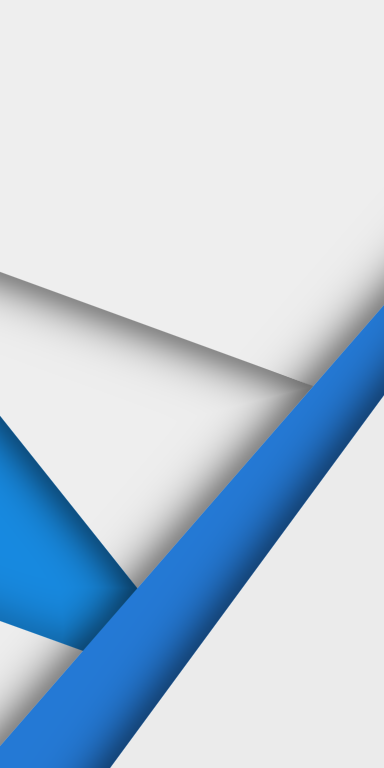
This background is drawn by a Shadertoy shader. Its source:

```glsl
// Layered paper sheets in light grey and blue, cut along straight slanted edges.
// Each sheet is a half plane, painted back to front; every edge drops a soft
// shadow on the sheets beneath. Canvas units: x in 0..1, y in 0..2, y up.

#define SHADOW_WIDTH 0.065
#define SHADOW_DEPTH 0.42
#define SHADOW_CURVE 1.5
#define SHADOW_OVERLAP 0.25

const vec3 PAPER      = vec3(0.933);
const vec3 PAPER_SIDE = vec3(0.922);
const vec3 SKY_BLUE   = vec3(0.092, 0.54, 0.88);
const vec3 BAND_BLUE  = vec3(0.142, 0.475, 0.835);

// Signed distance to the line a-b, positive on its left side
float leftOf(vec2 p, vec2 a, vec2 b) {
    vec2 along = normalize(b - a);
    return along.x * (p.y - a.y) - along.y * (p.x - a.x);
}

// Lays a sheet where dist > 0. layers.rgb is paint, layers.a is shade.
void laySheet(inout vec4 layers, float dist, vec3 paint, float depth, float pixel) {
    float outside = max(-dist, 0.0);
    float shadow = depth * exp(-pow(outside / SHADOW_WIDTH, SHADOW_CURVE));
    // Overlapping shadows add only partly, so corners do not go black
    float shade = max(layers.a, shadow) + SHADOW_OVERLAP * min(layers.a, shadow);
    float cover = smoothstep(-0.5 * pixel, 0.5 * pixel, dist);
    layers = mix(vec4(layers.rgb, shade), vec4(paint, 0.0), cover);
}

void mainImage(out vec4 fragColor, in vec2 fragCoord) {
    vec2 p = fragCoord / iResolution.xy * vec2(1.0, 2.0);
    float pixel = 1.5 * max(1.0 / iResolution.x, 2.0 / iResolution.y);

    // Sheet edges, positive on the covered side
    float lowerSheet  = -leftOf(p, vec2(0.0, 0.383), vec2(0.216, 0.305));
    float middleSheet = leftOf(p, vec2(0.0, 0.917), vec2(0.357, 0.469));
    float upperSheet  = leftOf(p, vec2(0.0, 1.292), vec2(0.815, 0.995));
    float band        = -leftOf(p, vec2(0.0, 0.057), vec2(1.0, 1.206));
    float sideSheet   = -leftOf(p, vec2(0.2865, 0.0), vec2(1.0, 0.971));

    // Paint back to front, starting from the blue backing
    vec4 layers = vec4(SKY_BLUE, 0.0);
    laySheet(layers, lowerSheet, PAPER, 0.18, pixel);
    laySheet(layers, middleSheet, PAPER, SHADOW_DEPTH, pixel);
    laySheet(layers, upperSheet, PAPER, SHADOW_DEPTH, pixel);
    laySheet(layers, band, BAND_BLUE, SHADOW_DEPTH, pixel);
    laySheet(layers, sideSheet, PAPER_SIDE, SHADOW_DEPTH, pixel);

    fragColor = vec4(layers.rgb * (1.0 - layers.a), 1.0);
}
```
